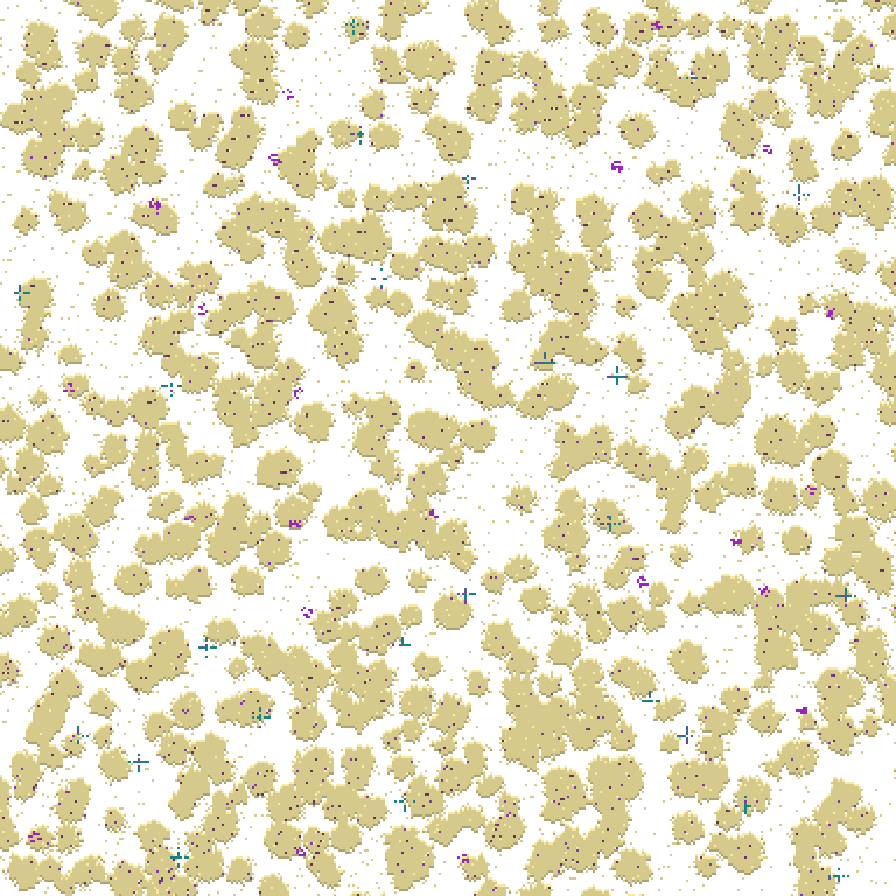
A Shadertoy shader for this texture:

```glsl
float hash(vec2 p) {
    return fract(sin(dot(p, vec2(127.1, 311.7))) * 43758.5453);
}

vec2 hash2(vec2 p) {
    return vec2(hash(p), hash(p + 57.3));
}

float noise(vec2 p) {
    vec2 i = floor(p), f = fract(p);
    f = f * f * (3.0 - 2.0 * f);
    return mix(mix(hash(i), hash(i + vec2(1, 0)), f.x),
               mix(hash(i + vec2(0, 1)), hash(i + vec2(1, 1)), f.x), f.y);
}

// Signed distance to clumped discs, two candidates per tile
float clumps(vec2 p) {
    vec2 tile = floor(p);
    float d = 1.0;
    for (int y = -1; y <= 1; y++)
    for (int x = -1; x <= 1; x++) {
        vec2 id = tile + vec2(x, y);
        float presence = 0.32 + 0.6 * noise(id * 0.4 + 7.0);
        for (int k = 0; k < 2; k++) {
            vec2 seed = id + float(k) * 91.7 + 13.0;
            if (hash(seed + 5.1) > presence) continue;
            float radius = mix(0.24, 0.5, hash(seed + 23.9));
            d = min(d, length(p - id - hash2(seed)) - radius);
        }
    }
    return d;
}

// Ragged clumps plus loose grains, evaluated per grain cell
bool isSand(vec2 cell) {
    float d = clumps((cell + 0.5) * 22.0 / 384.0);
    d += 0.16 * (noise(cell * 0.3) - 0.5) + 0.13 * (hash(cell + 3.7) - 0.5);
    float loose = 0.005 + 0.035 * noise(cell * 0.03 + 40.0);
    return d < 0.0 || hash(cell + 71.3) < loose;
}

void mainImage(out vec4 fragColor, in vec2 fragCoord) {
    vec2 cell = floor(fragCoord / iResolution.y * 384.0);
    vec3 sand = vec3(0.84, 0.79, 0.55);
    vec3 purple = vec3(0.49, 0.24, 0.66);
    vec3 color = vec3(1.0);

    // Sand with lit upper and shaded lower rims
    if (isSand(cell)) {
        bool above = isSand(cell + vec2(0, 1));
        bool below = isSand(cell - vec2(0, 1));
        float speck = hash(cell + 19.4);
        color = sand;
        if (below && !above) color = vec3(0.97, 0.91, 0.64);
        if (above && !below) color = vec3(0.67, 0.64, 0.45);
        if (above && below) {
            if (speck < 0.022) color = mix(purple, vec3(0.4, 0.2, 0.35), step(speck, 0.005));
            else if (speck > 0.975) color = vec3(0.97, 0.91, 0.64);
        }
    }

    // Rare magenta knots and teal crosses
    vec2 block = floor(cell / 48.0);
    vec2 offset = abs(cell - floor(block * 48.0 + 6.0 + 36.0 * hash2(block + 31.0)));
    float kind = hash(block + 77.0);
    float fill = hash(cell + 11.8);
    if (kind < 0.36) {
        if (length(offset) < 2.6 && fill < 0.45) color = vec3(0.6, 0.14, 0.75);
    } else if (kind < 0.7) {
        bool arm = min(offset.x, offset.y) < 0.5 && max(offset.x, offset.y) < 4.5;
        if (arm && fill < 0.6) color = mix(vec3(0.1, 0.5, 0.5), purple, step(fill, 0.12));
    }

    fragColor = vec4(color, 1.0);
}
```
